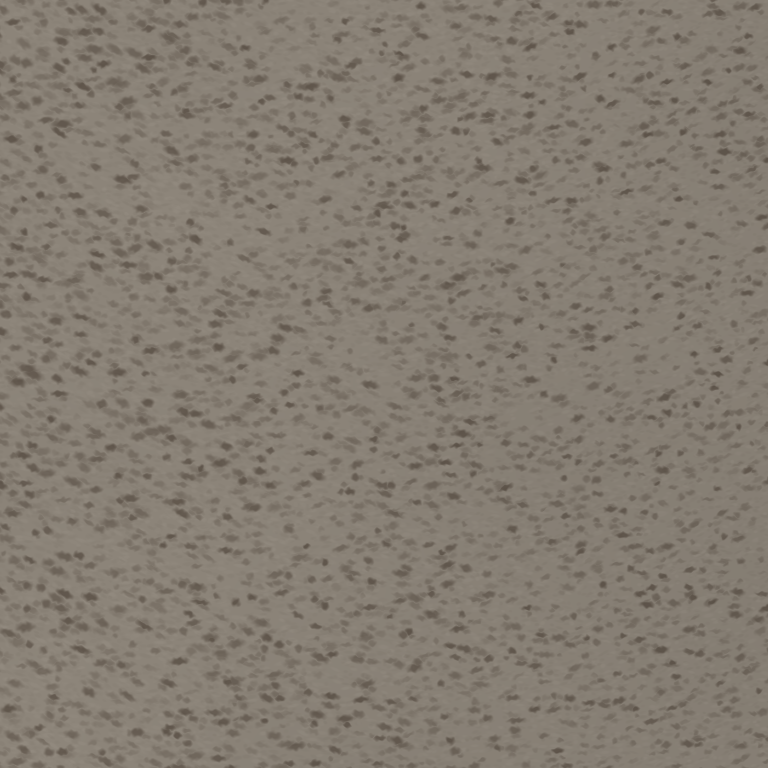
This texture is drawn by a Shadertoy shader. Its source:

```glsl
const vec3 STONE = vec3(0.548, 0.517, 0.474);
const vec3 PIT = vec3(0.355, 0.315, 0.275);

vec3 hash3(vec2 cell, float seed) {
    vec3 q = fract(vec3(cell.xyx + seed * 17.3) * vec3(0.1031, 0.1030, 0.0973));
    q += dot(q, q.yxz + 33.33);
    return fract((q.xxy + q.yzz) * q.zyx);
}

mat2 rotation(float angle) {
    float c = cos(angle), s = sin(angle);
    return mat2(c, -s, s, c);
}

// Layered sines, bent by each other, in about -1..1
float waves(vec2 p) {
    float a = sin(p.x + 1.7 * sin(p.y * 0.8 + 1.0));
    float b = sin(p.y * 1.3 + 1.4 * sin(p.x * 0.7 + 2.0));
    return 0.5 * (a + b);
}

// Small bends that make the speck outlines uneven
vec2 roughen(vec2 p, float amount) {
    return p + amount * vec2(waves(p * 410.0), waves(p.yx * 530.0 + 4.0));
}

// Soft tilted ellipse: 1 inside, 0 outside
float speck(vec2 d, vec2 radius, float angle) {
    float r = length(rotation(angle) * d / radius);
    return 1.0 - smoothstep(0.4, 1.4, r);
}

// Scattered specks, one candidate in each cell; the deepest one wins
float speckLayer(vec2 p, vec2 grid, vec2 radius, float density, float seed) {
    vec2 home = floor(p * grid);
    float depth = 0.0;
    for (int j = -1; j <= 1; j++) {
        for (int i = -1; i <= 1; i++) {
            vec2 cell = home + vec2(i, j);
            vec3 place = hash3(cell, seed);
            vec3 form = hash3(cell, seed + 5.0);
            vec2 centre = (cell + place.xy) / grid;
            float chance = density + 0.14 * waves(centre * 23.0 + seed);
            float present = step(place.z, chance);
            float taper = mix(1.08, 0.84, centre.x);
            vec2 size = radius * taper * vec2(mix(0.5, 1.4, form.x), mix(0.75, 1.25, form.y));
            float angle = mix(-0.25, 0.2, centre.x) + (form.z - 0.5) * 0.8;
            float strength = mix(0.4, 1.0, fract(form.x * 7.0 + form.y * 3.0));
            depth = max(depth, present * strength * speck(p - centre, size, angle));
        }
    }
    return depth;
}

void mainImage(out vec4 fragColor, in vec2 fragCoord) {
    vec2 p = fragCoord / iResolution.y;
    vec2 rough = roughen(p, 0.0011);

    // Dark pits, fainter shallow pits and fine fibres
    float pits = speckLayer(rough, vec2(40.0, 60.0), vec2(0.0088, 0.0046), 0.56, 1.0);
    float shallow = speckLayer(rough, vec2(54.0, 84.0), vec2(0.0075, 0.0036), 0.58, 2.0);
    float fibres = speckLayer(p, vec2(95.0, 160.0), vec2(0.0055, 0.0024), 0.6, 3.0);
    float glints = speckLayer(p, vec2(80.0, 140.0), vec2(0.0060, 0.0026), 0.5, 4.0);

    float depth = max(0.88 * pits, 0.42 * shallow);
    vec3 colour = mix(STONE, PIT, depth);
    colour += 0.018 * (glints - fibres) * (1.0 - 0.5 * depth);

    // Broad uneven light, dimmer towards the lower right
    float shade = 1.0 + 0.008 * waves(p * 9.0);
    shade -= 0.045 * smoothstep(0.4, 1.3, p.x + 0.35 * (1.0 - p.y));
    fragColor = vec4(colour * shade, 1.0);
}
```
